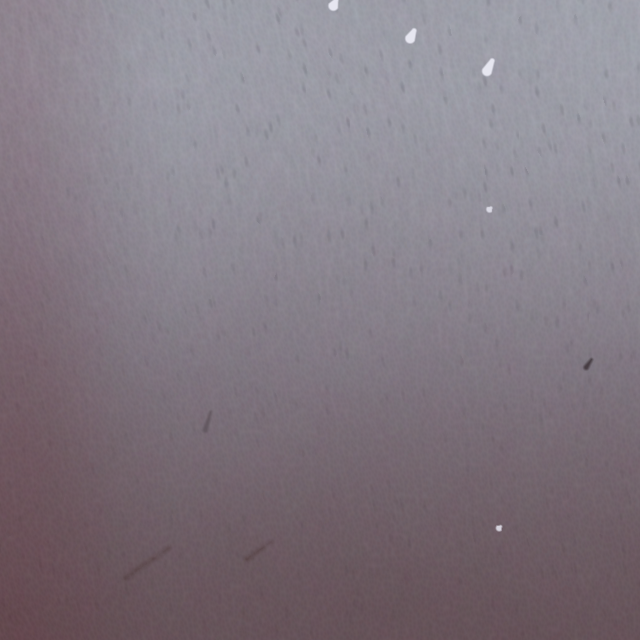
This texture is drawn by a Shadertoy shader. Its source:

```glsl
// Brushed grey metal sheet fading to dull mauve, with fine grain, scratches and paint flecks.

const vec3 DARK_MAUVE = vec3(0.372, 0.288, 0.308);
const vec3 MID_GREY   = vec3(0.496, 0.460, 0.500);
const vec3 PALE_STEEL = vec3(0.618, 0.622, 0.662);
const vec3 FLECK_WHITE = vec3(0.90, 0.90, 0.94);
const vec3 NICK_DARK   = vec3(0.24, 0.20, 0.22);
const vec3 SMEAR_BROWN = vec3(0.31, 0.23, 0.23);

vec3 hash3(vec2 p) {
    vec3 q = fract(p.xyx * vec3(0.1031, 0.1030, 0.0973));
    q += dot(q, q.yxz + 33.33);
    return fract((q.xxy + q.yzz) * q.zyx);
}

// Cellular noise: distance to the nearest seed, and that seed's random value
vec2 cellular(vec2 p) {
    vec2 cell = floor(p), nearest = vec2(9.0, 0.0);
    for (int j = -1; j <= 1; j++)
    for (int i = -1; i <= 1; i++) {
        vec2 id = cell + vec2(i, j);
        vec3 seed = hash3(id + 150.0);
        float d = length(id + seed.xy - p);
        if (d < nearest.x) nearest = vec2(d, seed.z);
    }
    return nearest;
}

// Layered sines, each turned and shortened, for slow mottling in -1..1
float mottle(vec2 p) {
    float sum = 0.0, amp = 0.5;
    for (int i = 0; i < 4; i++) {
        sum += amp * sin(p.x + 1.7 * sin(p.y)) * cos(p.y + 1.3 * sin(p.x));
        p = mat2(1.2, 1.4, -1.4, 1.2) * p + 2.3;
        amp *= 0.6;
    }
    return sum;
}

// Soft-edged stroke of given centre, half axis and radius
float stroke(vec2 p, vec2 centre, vec2 axis, float radius, float blur) {
    vec2 q = p - centre;
    float along = clamp(dot(q, axis) / dot(axis, axis), -1.0, 1.0);
    float d = length(q - axis * along) - radius * (1.0 - 0.35 * along);
    return 1.0 - smoothstep(-blur, blur, d);
}

// Sparse short dark scratches, one in some of the stretched cells
float scratches(vec2 p, vec2 scale, float share) {
    vec2 c = cellular(p * scale);
    return smoothstep(0.42, 0.05, c.x) * smoothstep(1.0 - share, 1.0, c.y);
}

// Light falls from the upper right and dims along the left edge
float lightTone(vec2 p) {
    float tone = mix(0.085, 0.99, smoothstep(-0.10, 0.98, p.y));
    float leftEdge = 1.0 - smoothstep(-0.02, 0.30, p.x);
    float band = 0.10 + 0.20 * smoothstep(0.05, 0.65, p.y);
    tone -= leftEdge * band;
    tone += 0.04 * smoothstep(0.55, 1.0, p.x) * smoothstep(0.4, 0.9, p.y);
    return tone + 0.022 * mottle(p * 7.0);
}

vec3 metalColour(float tone) {
    vec3 lower = mix(DARK_MAUVE, MID_GREY, clamp(tone * 2.0, 0.0, 1.0));
    return mix(lower, PALE_STEEL, clamp(tone * 2.0 - 1.0, 0.0, 1.1));
}

void mainImage(out vec4 fragColor, in vec2 fragCoord) {
    vec2 uv = fragCoord / iResolution.xy;
    float upper = smoothstep(0.25, 0.85, uv.y);
    vec3 colour = metalColour(lightTone(uv));

    // Pink warmth at the left, faint colour blotches elsewhere
    float warmth = 1.0 - smoothstep(0.0, 0.25, uv.x);
    float blotch = mottle(uv * vec2(34.0, 22.0) + 4.0);
    colour += vec3(0.014, -0.010, -0.006) * warmth;
    colour += vec3(0.006, -0.005, 0.002) * blotch;

    // Brushed grain follows strokes that lean left of vertical
    vec2 grainUv = uv;
    grainUv.x += 0.22 * uv.y * (1.0 - 0.6 * uv.x) + 0.006 * sin(uv.y * 11.0 + uv.x * 5.0);
    float fineGrain = cellular(grainUv * vec2(190.0, 120.0)).x - 0.45;
    float longGrain = cellular(grainUv * vec2(105.0, 24.0) + 31.0).x - 0.45;
    colour += 0.026 * fineGrain + mix(0.008, 0.026, upper) * longGrain;
    vec3 chroma = hash3(vec2(cellular(uv * 130.0 + 17.0).y * 900.0, 3.0)) - 0.5;
    colour += 0.009 * chroma;
    float cuts = scratches(grainUv + 0.37, vec2(95.0, 32.0), 0.35);
    colour -= cuts * mix(0.018, 0.060, upper * smoothstep(0.1, 0.4, uv.x));

    // Brown smears low on the sheet
    for (int i = 0; i < 2; i++) {
        float k = float(i);
        vec2 centre = vec2(0.23 + 0.175 * k, 0.12 + 0.02 * k);
        vec2 axis = vec2(0.034, 0.024) * (1.0 - 0.45 * k);
        float ragged = 0.45 + 0.4 * mottle(uv * 130.0);
        colour = mix(colour, SMEAR_BROWN, ragged * stroke(uv, centre, axis, 0.003, 0.007));
    }

    // Dark nicks, the left one faint, and small pale specks
    for (int i = 0; i < 2; i++) {
        float k = float(i);
        vec2 nick = vec2(0.92 - 0.595 * k, 0.432 - 0.09 * k);
        float nickMask = stroke(uv, nick, vec2(0.004, 0.006 + 0.008 * k), 0.003, 0.003);
        colour = mix(colour, NICK_DARK, nickMask * (0.85 - 0.5 * k));
        vec2 speck = vec2(0.766 + 0.015 * k, 0.674 - 0.498 * k);
        colour = mix(colour, FLECK_WHITE, 0.85 * stroke(uv, speck, vec2(0.001), 0.0038, 0.002));
    }

    // Row of white flecks falling toward the upper right
    for (int i = 0; i < 3; i++) {
        float k = float(i);
        vec2 centre = vec2(0.523 + 0.121 * k, 0.995 - 0.049 * k);
        vec2 axis = vec2(0.002, 0.004) * (1.0 + 0.5 * k);
        colour = mix(colour, FLECK_WHITE, stroke(uv, centre, axis, 0.0058, 0.002));
    }

    fragColor = vec4(clamp(colour, 0.0, 1.0), 1.0);
}
```
